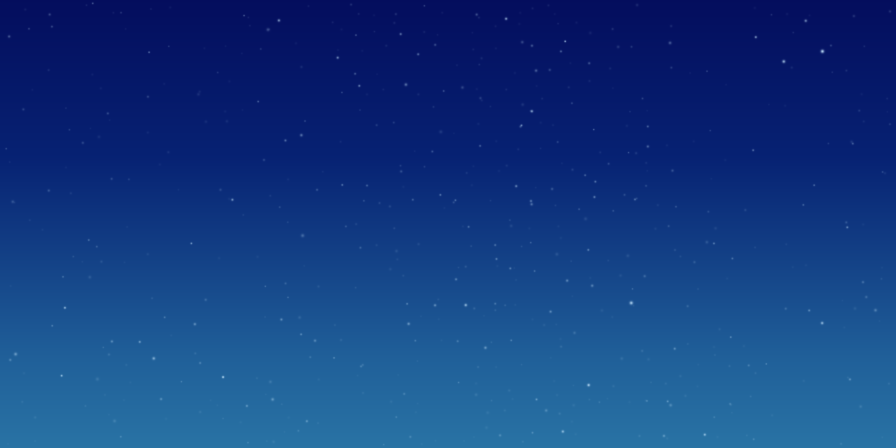
A Shadertoy shader for this background:

```glsl
const vec3 ZENITH = vec3(0.015, 0.052, 0.365);
const vec3 UPPER_SKY = vec3(0.025, 0.132, 0.450);
const vec3 LOWER_SKY = vec3(0.125, 0.375, 0.600);
const vec3 HORIZON = vec3(0.160, 0.450, 0.645);
const vec3 STARLIGHT = vec3(0.78, 0.91, 1.0);

// Three independent values in 0..1 for each cell and seed
vec3 hash3(vec2 cell, float seed) {
    vec3 p = fract(vec3(cell.xyx + seed) * vec3(0.1031, 0.1030, 0.0973));
    p += dot(p, p.yxz + 33.33);
    return fract((p.xxy + p.yzz) * p.zyx);
}

// Vertical gradient through four colour stops
vec3 skyColor(float height) {
    vec3 color = mix(HORIZON, LOWER_SKY, clamp(height / 0.2, 0.0, 1.0));
    color = mix(color, UPPER_SKY, clamp((height - 0.2) / 0.45, 0.0, 1.0));
    return mix(color, ZENITH, clamp((height - 0.65) / 0.35, 0.0, 1.0));
}

// Stars gather loosely in a column right of centre
float starDensity(float across, float sparse, float crowded) {
    float offset = (across - 0.55) / 0.16;
    return mix(sparse, crowded, exp(-offset * offset));
}

// At most one soft star per grid cell
float starLayer(vec2 p, float aspect, float cells, float radius, float sparse, float crowded, float seed) {
    vec2 cell = floor(p * cells);
    vec3 place = hash3(cell, seed);
    vec3 look = hash3(cell, seed + 57.0);
    vec2 center = (cell + mix(vec2(0.15), vec2(0.85), place.xy)) / cells;
    float present = step(place.z, starDensity(center.x / aspect, sparse, crowded));
    float size = radius * mix(0.75, 1.15, look.y);
    vec2 offset = (p - center) / size;
    float brightness = mix(0.12, 1.0, look.x * look.x * look.x);
    return present * brightness * exp(-dot(offset, offset));
}

void mainImage(out vec4 fragColor, in vec2 fragCoord) {
    vec2 p = fragCoord / iResolution.y;
    float aspect = iResolution.x / iResolution.y;
    vec3 color = skyColor(p.y);

    // From many faint specks to a few brighter stars
    float light = 0.0;
    for (int i = 0; i < 3; i++) {
        float layer = float(i);
        float cells = 23.0 - 6.0 * layer;
        float radius = 0.0026 + 0.0004 * layer;
        float strength = 0.35 + 0.25 * layer;
        float sparse = 0.28 - 0.08 * layer;
        light += strength * starLayer(p, aspect, cells, radius, sparse, sparse * 2.0, 11.0 + 31.0 * layer);
    }

    color = mix(color, STARLIGHT, clamp(light, 0.0, 1.0));
    fragColor = vec4(color, 1.0);
}
```
